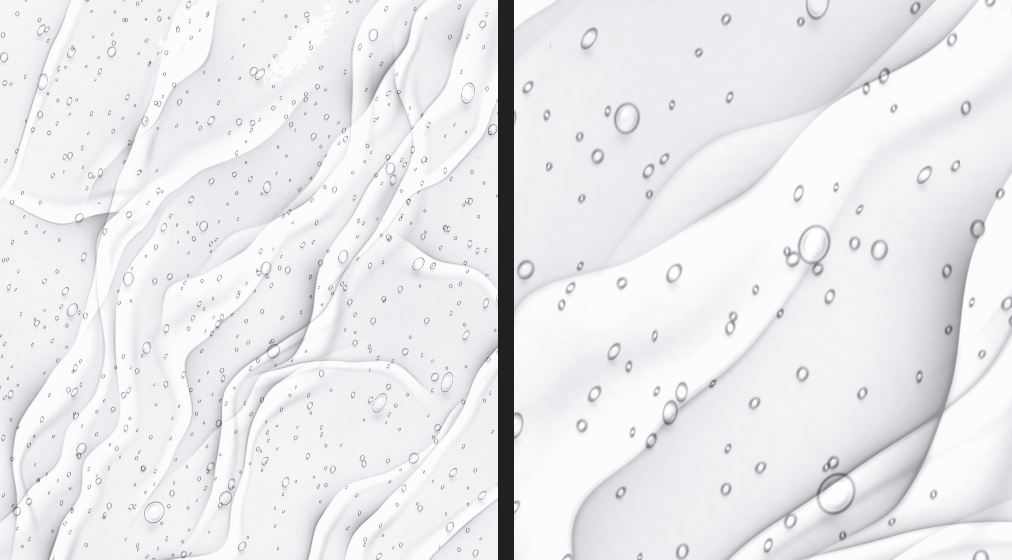
Left: the whole. Right: its middle third, enlarged.
Reproduce this texture procedurally as a Shadertoy shader.

```glsl
// Clear glossy gel smeared in diagonal folds, dotted with small air bubbles.

vec2 hash2(vec2 p) {
    vec3 q = fract(p.xyx * vec3(0.1031, 0.1030, 0.0973));
    q += dot(q, q.yzx + 33.33);
    return fract((q.xx + q.yz) * q.zy);
}

float noise(vec2 p) {
    vec2 i = floor(p), f = fract(p);
    f = f * f * (3.0 - 2.0 * f);
    float low = mix(hash2(i).x, hash2(i + vec2(1, 0)).x, f.x);
    float high = mix(hash2(i + vec2(0, 1)).x, hash2(i + vec2(1, 1)).x, f.x);
    return mix(low, high, f.y);
}

// Coordinates along and across a direction given by its angle.
vec2 turn(vec2 p, float angle) {
    float c = cos(angle), s = sin(angle);
    return vec2(c * p.x + s * p.y, c * p.y - s * p.x);
}

float gauss(float x) { return exp(-x * x); }

// Scattered creases: a crisp edge with shadow on one side, gloss on the other.
float foldShade(vec2 p, float px) {
    float shade = 0.0;
    for (int i = 0; i < 19; i++) {
        float k = float(i);
        vec2 r = hash2(vec2(k, 4.0));
        vec2 centre = fract(vec2(0.1, 0.35) + k * vec2(0.7549, 0.5698)) * vec2(0.89, 1.0);
        bool crossing = i % 5 == 4;
        float angle = 0.95 + 0.45 * (r.x - 0.5) - (crossing ? 1.1 : 0.0);
        float reach = crossing ? 0.17 : 0.3 + 0.4 * r.y;
        vec2 q = turn(p - centre, angle);

        float bend = 0.14 * (noise(vec2(q.x * 4.0 + k * 9.0, k)) - 0.5)
                   + 0.03 * (noise(vec2(q.x * 13.0, k + 40.0)) - 0.5);
        float d = (q.y - bend) * (r.y > 0.35 ? 1.0 : -1.0);
        float taper = smoothstep(1.0, 0.45, abs(q.x) / reach);
        float width = mix(0.005, 0.022, noise(vec2(q.x * 6.0 + k, k + 20.0)));
        float glint = noise(vec2(q.x * 10.0, k + 70.0));
        glint *= glint * glint;

        float dark = smoothstep(-px, px, d) * exp(-max(d, 0.0) / width);
        float gloss = smoothstep(px, -px, d) * gauss(d / (2.0 * width));
        float line = gauss(d / 0.0022) * noise(vec2(q.x * 17.0, k + 90.0));
        float farEdge = gauss((d + 2.6 * width) / (0.5 * width));
        shade += taper * (0.07 * gloss - (0.035 + 0.32 * glint) * dark
                          - 0.17 * line - (0.02 + 0.1 * glint) * farEdge);
    }
    return shade;
}

// One jittered layer of tilted oval bubbles, each with a soft shadow below.
float bubbleShade(vec2 p, float cells, float size, float density, float px) {
    vec2 g = turn(p, cells) * cells, id = floor(g);
    vec2 r = hash2(id + cells), s = hash2(id + cells + 57.0);
    if (s.x > density) return 0.0;

    vec2 o = turn((fract(g) - mix(vec2(0.27), vec2(0.73), r)) / cells, -cells);
    float radius = size * mix(0.5, 1.0, s.y * s.y);
    vec2 q = turn(o, 1.15 + 0.6 * (r.x - 0.5));
    q.y /= mix(0.5, 0.85, r.y);
    float d = length(q) - radius;
    float side = 0.5 + 0.5 * sin(atan(q.y, q.x) * 2.0 + r.y * 6.0);

    float rim = gauss(d / max(0.0011, 0.65 * px)) * (0.6 + 0.4 * side);
    float inside = smoothstep(px, -px, d);
    float lens = gauss((d + 0.28 * radius) / (0.13 * radius)) * side;
    float spark = gauss(length(q - radius * vec2(0.35, 0.3)) / (0.28 * radius));
    float shadow = gauss(length(o + radius * vec2(0.2, 1.25)) / (0.6 * radius));
    return inside * (0.02 - 0.13 * lens + 0.09 * spark)
         - 0.36 * rim - 0.08 * shadow * (1.0 - inside);
}

void mainImage(out vec4 fragColor, in vec2 fragCoord) {
    vec2 p = fragCoord / iResolution.y;
    float px = 1.0 / iResolution.y;
    vec2 flow = turn(p, 0.95);

    // Body of the gel, with broad streaks and faint grain.
    float tone = 0.947 + 0.035 * (noise(flow * vec2(2.5, 8.0)) - 0.5);
    tone += 0.012 * (noise(flow * vec2(9.0, 22.0) + 5.0) - 0.5);
    tone += 0.012 * (noise(p * 240.0) - 0.5);

    // Folds on a gently swirled domain.
    vec2 swirl = vec2(noise(p * 4.0 + 3.0), noise(p * 4.0 + 31.0)) - 0.5;
    tone += max(foldShade(p + 0.09 * swirl, px), -0.36);

    // Frosted reflections near the top.
    for (int i = 0; i < 2; i++) {
        float k = float(i);
        vec2 q = turn(p - vec2(0.34 + 0.2 * k, 0.96 - 0.04 * k), 0.85);
        float patchMask = 1.0 - length(q / vec2(0.085, 0.024));
        float frost = patchMask + 1.1 * (noise(q * vec2(150.0, 230.0)) - 0.45);
        tone += 0.06 * smoothstep(0.0, 0.35, frost) * smoothstep(-0.5, 0.2, patchMask);
    }

    // Bubbles from large to tiny, gathered in loose groups.
    float crowd = 0.5 + noise(p * 5.0 + 12.0);
    tone = min(tone, 0.99);
    tone += bubbleShade(p, 8.0, 0.020, 0.36, px);
    tone += bubbleShade(p, 15.0, 0.0095, 0.42, px);
    tone += bubbleShade(p, 23.0, 0.0060, 0.36 * crowd, px);
    tone += bubbleShade(p, 37.0, 0.0036, 0.30 * crowd, px);

    // Cool tint in the shaded parts.
    tone = clamp(tone, 0.42, 0.995);
    float cool = 0.02 * smoothstep(0.97, 0.91, tone);
    fragColor = vec4(tone, tone, tone + cool, 1.0);
}
```
